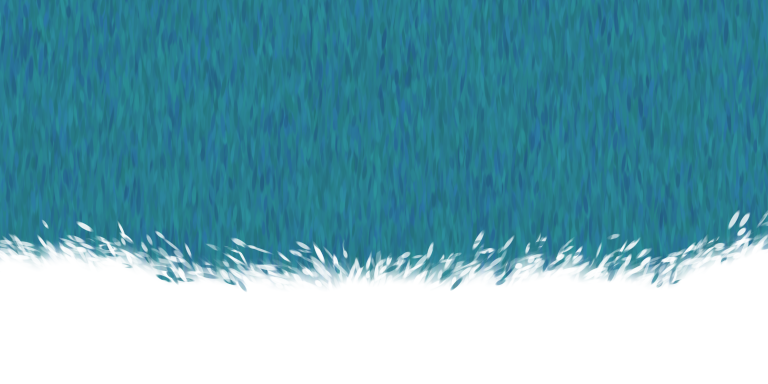
Reproduce this background procedurally as a Shadertoy shader.

```glsl
// A wall of short, near-vertical teal brush strokes above a ragged white field.
// Jittered grids scatter elliptical strokes; gradient noise drifts their hue,
// and diagonal strokes chosen by depth below a wavy line fray the border.

const vec3 TEAL  = vec3(0.160, 0.495, 0.565);
const vec3 BLUE  = vec3(0.150, 0.390, 0.610);
const vec3 GREEN = vec3(0.150, 0.530, 0.535);
const vec3 WHITE = vec3(1.0);

vec4 hash4(vec3 p) {
    vec4 q = fract(p.xyzx * vec4(0.1031, 0.1030, 0.0973, 0.1099));
    q += dot(q, q.wzxy + 33.33);
    return fract((q.xxyz + q.yzzw) * q.zywx);
}

float gradientNoise(vec2 p) {
    vec2 cell = floor(p), f = fract(p);
    vec2 u = f * f * f * (f * (f * 6.0 - 15.0) + 10.0);
    float corner[4];
    for (int i = 0; i < 4; i++) {
        vec2 o = vec2(i & 1, i >> 1);
        float a = 6.28318 * hash4(vec3(cell + o + 50.0, 7.0)).x;
        corner[i] = dot(vec2(cos(a), sin(a)), f - o);
    }
    return mix(mix(corner[0], corner[1], u.x), mix(corner[2], corner[3], u.x), u.y);
}

// Soft ellipse, its long axis turned by angle clockwise from vertical
float strokeMask(vec2 d, float angle, vec2 halfSize, float soft) {
    float c = cos(angle), s = sin(angle);
    vec2 q = vec2(c * d.x - s * d.y, s * d.x + c * d.y);
    float dist = (length(q / halfSize) - 1.0) * halfSize.x;
    return 1.0 - smoothstep(-soft, soft, dist);
}

// Height of the border; x runs from 0 to 2
float borderHeight(float x) {
    float crest = (x - 1.43) / 0.13;
    return 0.322 + 0.048 * (1.0 - smoothstep(0.28, 0.50, x))
         + 0.020 * exp(-crest * crest)
         + 0.085 * smoothstep(1.68, 2.02, x);
}

float depthBelowBorder(vec2 p) {
    return borderHeight(p.x) - p.y + 0.025 * gradientNoise(p * 14.0);
}

vec3 strokeColor(vec2 center, vec4 rnd) {
    float drift = gradientNoise(center * vec2(9.0, 5.0));
    float blueness = smoothstep(0.42, 1.0, rnd.x + 0.5 * drift);
    vec3 color = mix(TEAL, BLUE, 0.75 * blueness);
    color = mix(color, GREEN, 0.7 * smoothstep(0.6, 0.0, rnd.x));
    return color * (0.84 + 0.30 * rnd.y);
}

// Overlapping layers of upright strokes
vec3 paintWall(vec2 p, float soft) {
    const vec2 CELL = vec2(0.016, 0.050);
    vec3 color = TEAL;
    for (int layer = 0; layer < 4; layer++) {
        float k = float(layer);
        vec2 shift = CELL * vec2(0.37, 0.61) * k;
        vec2 home = floor((p + shift) / CELL);
        for (int i = 0; i < 9; i++) {
            vec2 id = home + vec2(i % 3 - 1, i / 3 - 1);
            vec4 place = hash4(vec3(id + 20.0, k + 1.0));
            vec4 look = hash4(vec3(id + 20.0, k + 31.0));
            vec2 center = (id + 0.5 + 0.7 * (place.xy - 0.5)) * CELL - shift;
            vec2 halfSize = vec2(mix(0.003, 0.006, place.z), mix(0.016, 0.034, place.w));
            float tilt = 0.34 * (look.z - 0.5);
            float mask = strokeMask(p - center, tilt, halfSize, soft);
            color = mix(color, strokeColor(center, look), mask * mix(0.4, 0.8, look.w));
        }
    }
    return color;
}

// White coverage, broken up by diagonal strokes near the border
float whiteCoverage(vec2 p, float soft) {
    const float CELL = 0.034;
    float depth = depthBelowBorder(p);
    float cover = smoothstep(-0.015, 0.075, depth);
    if (abs(depth) > 0.2) return cover;
    for (int layer = 0; layer < 4; layer++) {
        float k = float(layer);
        vec2 shift = CELL * vec2(0.43, 0.29) * k;
        vec2 home = floor((p + shift) / CELL);
        for (int i = 0; i < 9; i++) {
            vec2 id = home + vec2(i % 3 - 1, i / 3 - 1);
            vec4 place = hash4(vec3(id + 20.0, k + 61.0));
            vec4 look = hash4(vec3(id + 20.0, k + 91.0));
            vec2 center = (id + 0.5 + 0.7 * (place.xy - 0.5)) * CELL - shift;
            vec2 halfSize = vec2(mix(0.003, 0.007, place.z), mix(0.010, 0.027, place.w));
            float lean = mix(-0.95, 0.85, smoothstep(0.75, 1.10, center.x));
            float angle = lean + 1.1 * (look.x - 0.5);
            float chance = smoothstep(-0.070, 0.080, depthBelowBorder(center));
            float tone = step(look.y, chance);
            float mask = strokeMask(p - center, angle, halfSize, soft);
            cover = mix(cover, tone, mask * mix(0.35, 0.95, look.z));
        }
    }
    return cover;
}

void mainImage(out vec4 fragColor, in vec2 fragCoord) {
    vec2 p = fragCoord / iResolution.y;
    float soft = max(0.0015, 0.7 / iResolution.y);
    vec3 color = mix(paintWall(p, soft), WHITE, whiteCoverage(p, soft));
    fragColor = vec4(color, 1.0);
}
```
